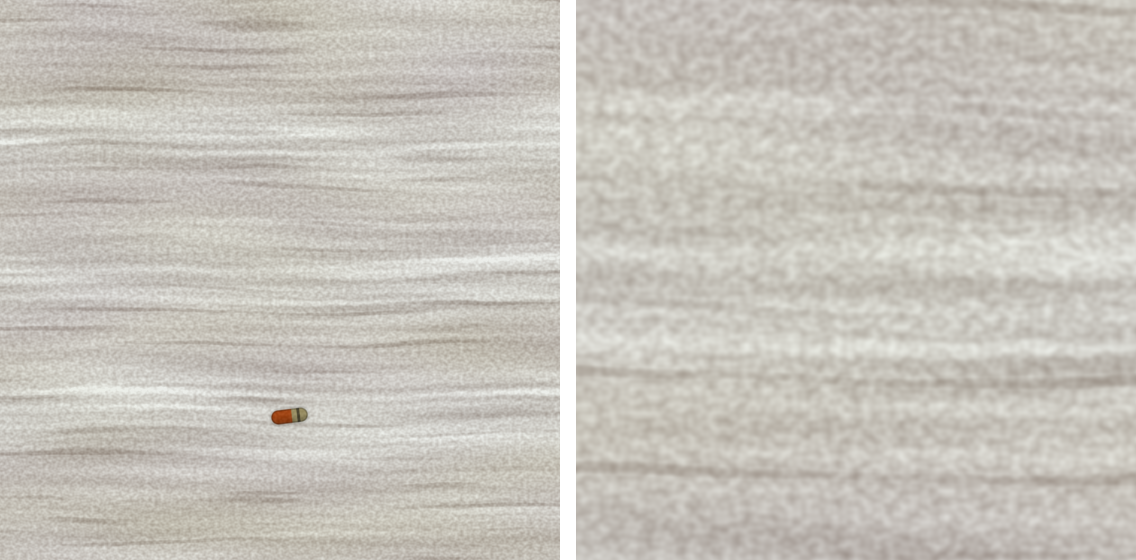
Left: the whole. Right: its middle third, enlarged.
This texture is drawn by a Shadertoy shader. Its source:

```glsl
// Pale, bleached wood with fine horizontal grain and a small two-tone capsule lying on it.

vec2 gradientAt(ivec2 cell) {
    uvec2 h = uvec2(cell) * uvec2(1597u, 7919u);
    uint n = (h.x ^ (h.y << 7)) * 747796405u + 2891336453u;
    n = ((n >> 15) ^ n) * 277803737u;
    n = (n >> 13) ^ n;
    float angle = float(n & 65535u) * 6.2832 / 65536.0;
    return vec2(cos(angle), sin(angle));
}

float gradientNoise(vec2 p) {
    ivec2 i = ivec2(floor(p));
    vec2 f = fract(p);
    vec2 u = f * f * f * (f * (f * 6.0 - 15.0) + 10.0);
    float a = dot(gradientAt(i), f);
    float b = dot(gradientAt(i + ivec2(1, 0)), f - vec2(1, 0));
    float c = dot(gradientAt(i + ivec2(0, 1)), f - vec2(0, 1));
    float d = dot(gradientAt(i + ivec2(1, 1)), f - vec2(1, 1));
    return mix(mix(a, b, u.x), mix(c, d, u.x), u.y);
}

vec3 wood(vec2 uv) {
    // Gentle waviness of the fibres
    vec2 p = uv;
    p.y += 0.018 * gradientNoise(uv * vec2(2.3, 4.0) + 5.0);
    p.y += 0.003 * gradientNoise(uv * vec2(11.0, 19.0) + 31.0);

    // Broad pale bands, fading towards the top and bottom
    float band = 0.5 + 0.5 * cos(25.13 * p.y);
    band *= smoothstep(0.06, 0.2, p.y) * smoothstep(0.98, 0.84, p.y);
    band = clamp(band + 0.7 * gradientNoise(p * vec2(1.8, 9.0) + 13.0), 0.0, 1.0);

    // Long streaks, bright fibres and thin dark pores
    float streak = gradientNoise(p * vec2(1.7, 57.0) + 40.0)
                 + 0.5 * gradientNoise(p * vec2(4.0, 93.0) + 71.0);
    float fibre = smoothstep(0.05, 0.38, gradientNoise(p * vec2(2.2, 49.0) + 90.0));
    float pore = smoothstep(0.18, 0.5, gradientNoise(p * vec2(3.2, 67.0) + 120.0));
    float patches = gradientNoise(p * vec2(2.5, 16.0) + 150.0);

    // Fine mottling
    float speckle = gradientNoise(uv * vec2(105.0, 135.0) + 200.0)
                  + gradientNoise(uv * vec2(185.0, 215.0) + 300.0);

    float tone = 0.46 + 0.2 * band + 0.3 * patches
               + 0.6 * (0.45 + 0.7 * band) * streak
               + 0.32 * fibre * (0.35 + 0.65 * band)
               - 0.42 * pore + 0.36 * speckle;
    vec3 color = mix(vec3(0.66, 0.635, 0.605), vec3(0.87, 0.875, 0.855), min(tone, 1.25));

    // Tan and pinkish drift, weaker on the pale bands
    float warmth = gradientNoise(uv * vec2(3.0, 8.0) + 400.0);
    color += (1.0 - 0.7 * band) * (vec3(0.008, 0.0, -0.006) + warmth * vec3(0.0, 0.006, -0.035));
    return color;
}

void mainImage(out vec4 fragColor, in vec2 fragCoord) {
    vec2 uv = fragCoord / iResolution.y;
    vec3 color = wood(uv);

    // Capsule in its own tilted frame
    vec2 q = uv - vec2(0.517, 0.257);
    q = mat2(cos(0.12), -sin(0.12), sin(0.12), cos(0.12)) * q;
    float dist = length(q - vec2(clamp(q.x, -0.02, 0.02), 0.0)) - 0.0125;
    float soft = max(0.0015, 1.0 / iResolution.y);

    // Rust and olive halves, dark seam, rounded shading
    vec3 shell = mix(vec3(0.60, 0.26, 0.08), vec3(0.58, 0.54, 0.38), smoothstep(-soft, soft, q.x - 0.004));
    shell *= 1.0 - 0.5 * smoothstep(0.004, 0.001, abs(q.x - 0.016));
    shell *= 0.85 + 0.2 * smoothstep(-0.012, 0.006, q.y);
    shell *= 1.0 - 0.3 * smoothstep(-0.004, 0.0, dist);
    shell += 0.06 * gradientNoise(uv * 190.0);

    color *= 1.0 - 0.12 * smoothstep(0.006, 0.0, dist);
    color = mix(color, shell, smoothstep(soft, -soft, dist));
    fragColor = vec4(color, 1.0);
}
```
